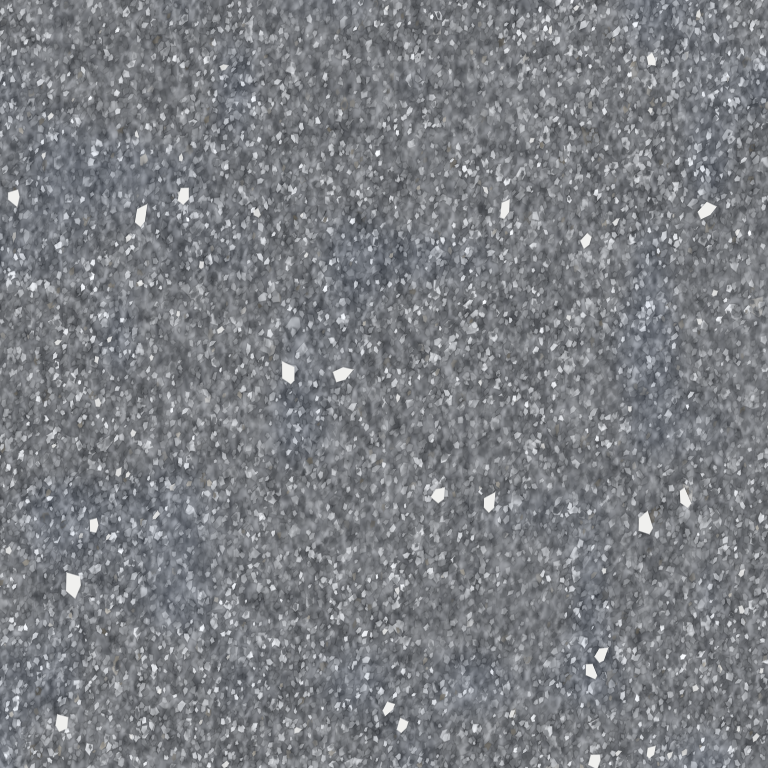
This texture is drawn by a three.js fragment shader. Its source:

```glsl
// Fine grey granite: tiny angular chips, mostly upright, over a mottled slate
// ground. Jittered cells scatter the chips in layers from coarse to fine,
// then a few large white chips and some small bright flecks go on top.

varying vec2 vUv;

float hash(vec2 p) {
  return fract(sin(dot(p, vec2(127.1, 311.7))) * 43758.5453);
}

float noise(vec2 p) {
  vec2 i = floor(p);
  vec2 f = fract(p);
  f = f * f * (3.0 - 2.0 * f);
  return mix(mix(hash(i), hash(i + vec2(1.0, 0.0)), f.x),
             mix(hash(i + vec2(0.0, 1.0)), hash(i + vec2(1.0, 1.0)), f.x), f.y);
}

// Distance to an irregular five-sided chip of about the given radius
float chipDistance(vec2 p, float radius, vec2 id) {
  float d = -1.0;
  for (int i = 0; i < 5; i++) {
    float k = float(i);
    float angle = (k + 0.6 * hash(id + k * 3.7)) * 1.2566;
    float side = radius * (0.72 + 0.4 * hash(id + k * 5.3 + 9.0));
    d = max(d, dot(p, vec2(cos(angle), sin(angle))) - side);
  }
  return d;
}

// Mostly mid grey with a bright tail, slightly blue or rarely warm
vec3 chipColour(vec2 id) {
  float r = hash(id + 41.3);
  float tone = 0.375 + 0.2 * r + 0.35 * pow(r, 5.0);
  float warm = smoothstep(0.95, 1.0, hash(id + 67.9));
  return tone + mix(vec3(-0.009, 0.001, 0.016), vec3(0.025, 0.01, -0.02), warm);
}

// Lay one layer of chips over a colour; white is 0 for stone, 1 for quartz
vec3 scatterChips(vec3 colour, vec2 uv, float count, float share,
                  float opacity, float white) {
  vec2 p = uv * count;
  vec2 cell = floor(p);
  for (int y = -1; y <= 1; y++) {
    for (int x = -1; x <= 1; x++) {
      vec2 home = cell + vec2(float(x), float(y));
      vec2 id = home + count * 1.37;
      if (hash(id) > share) continue;

      vec2 centre = home + 0.1 + 0.8 * vec2(hash(id + 11.1), hash(id + 23.7));
      float tilt = 0.2 + 1.2 * (hash(id + 31.9) - 0.5);
      float c = cos(tilt);
      float s = sin(tilt);
      vec2 q = mat2(c, s, -s, c) * (p - centre);
      q.x *= 1.2 + 0.6 * hash(id + 53.1);

      float radius = mix(0.22 + 0.3 * hash(id + 17.3),
                         0.12 + 0.07 * hash(id + 17.3), white);
      float d = chipDistance(q, radius, id) / count;
      float shade = 1.0 - smoothstep(0.0, 0.0035, d);
      float cover = 1.0 - smoothstep(-0.0013, 0.0013, d);
      colour *= 1.0 - 0.1 * shade * opacity;
      colour = mix(colour, mix(chipColour(id), vec3(0.94, 0.94, 0.935), white),
                   cover * opacity);
    }
  }
  return colour;
}

void main() {
  // Slate ground with fine upright mottling
  float mottle = noise(vUv * vec2(150.0, 85.0) + 7.0);
  vec3 colour = vec3(0.482, 0.492, 0.51) + 0.24 * (mottle - 0.5);

  // Stone chips, fainter where the surface is calm
  float calm = 0.5 * noise(vUv * 9.0 + 3.1) + 0.5 * noise(vUv * 25.0);
  float opacity = mix(1.0, 0.65, smoothstep(0.5, 0.8, calm));
  colour = scatterChips(colour, vUv, 41.0, 0.6, 0.7 * opacity, 0.0);
  colour = scatterChips(colour, vUv, 63.0, 0.8, 0.9 * opacity, 0.0);
  colour = scatterChips(colour, vUv, 87.0, 0.85, opacity, 0.0);
  colour = scatterChips(colour, vUv, 113.0, 0.75, opacity, 0.0);

  // Fine upright streaks, soft clusters and faint bluish stains
  float streak = noise(vUv * vec2(210.0, 125.0) + 31.0);
  float cluster = noise(vUv * vec2(48.0, 36.0) + 5.0);
  colour += 0.17 * (streak - 0.5) + 0.08 * (cluster - 0.5) + 0.012;
  float stain = smoothstep(0.5, 1.0, noise(vUv * vec2(13.0, 9.0) + 15.0));
  colour += stain * vec3(-0.018, -0.009, 0.006);

  // White quartz: a few large chips and scattered flecks
  colour = scatterChips(colour, vUv, 37.0, 0.035, 0.85, 1.0);
  colour = scatterChips(colour, vUv, 15.0, 0.08, 1.0, 1.0);

  gl_FragColor = vec4(clamp(colour, 0.0, 1.0), 1.0);
}
```
